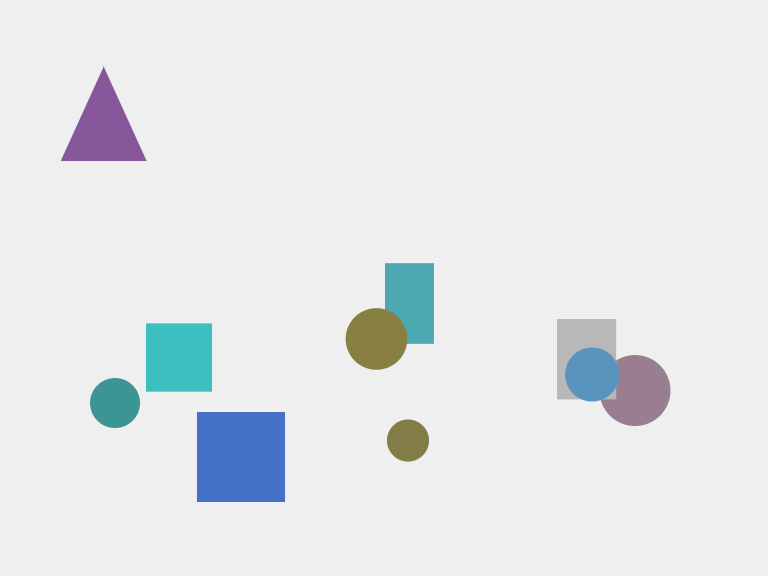
Reproduce this background procedurally as a Shadertoy shader.

```glsl
float circle(vec2 p, float radius) {
    return length(p) - radius;
}

float box(vec2 p, vec2 halfSize) {
    vec2 d = abs(p) - halfSize;
    return length(max(d, 0.0)) + min(max(d.x, d.y), 0.0);
}

// Isosceles triangle with its apex at the origin, pointing up
float triangle(vec2 p, float halfBase, float height) {
    vec2 sideNormal = normalize(vec2(height, halfBase));
    return max(dot(vec2(abs(p.x), p.y), sideNormal), -height - p.y);
}

// Paint a shape over the canvas with a one-pixel soft edge
void paint(inout vec3 canvas, float dist, vec3 color) {
    float coverage = clamp(0.5 - dist * iResolution.y, 0.0, 1.0);
    canvas = mix(canvas, color, coverage);
}

void mainImage(out vec4 fragColor, in vec2 fragCoord) {
    // Height is 1, width follows the 4:3 layout
    vec2 p = fragCoord / iResolution.y;
    p.x *= 4.0 / 3.0 * iResolution.y / iResolution.x;

    vec3 canvas = vec3(0.938);

    // Left group
    paint(canvas, triangle(p - vec2(0.180, 0.8845), 0.0746, 0.164), vec3(0.53, 0.34, 0.61));
    paint(canvas, box(p - vec2(0.3108, 0.3793), vec2(0.0573, 0.0593)), vec3(0.23, 0.75, 0.75));
    paint(canvas, circle(p - vec2(0.1997, 0.3003), 0.0434), vec3(0.235, 0.58, 0.58));
    paint(canvas, box(p - vec2(0.4184, 0.2066), vec2(0.0764, 0.0781)), vec3(0.27, 0.44, 0.78));

    // Middle group
    paint(canvas, box(p - vec2(0.7109, 0.4731), vec2(0.0425, 0.0700)), vec3(0.30, 0.66, 0.70));
    paint(canvas, circle(p - vec2(0.6536, 0.4115), 0.0535), vec3(0.53, 0.50, 0.25));
    paint(canvas, circle(p - vec2(0.7083, 0.2352), 0.0365), vec3(0.51, 0.49, 0.28));

    // Right group, back to front
    paint(canvas, circle(p - vec2(1.1024, 0.3220), 0.0616), vec3(0.60, 0.49, 0.57));
    paint(canvas, box(p - vec2(1.0184, 0.3764), vec2(0.0514, 0.0698)), vec3(0.72));
    paint(canvas, circle(p - vec2(1.0280, 0.3498), 0.0469), vec3(0.35, 0.58, 0.75));

    fragColor = vec4(canvas, 1.0);
}
```
